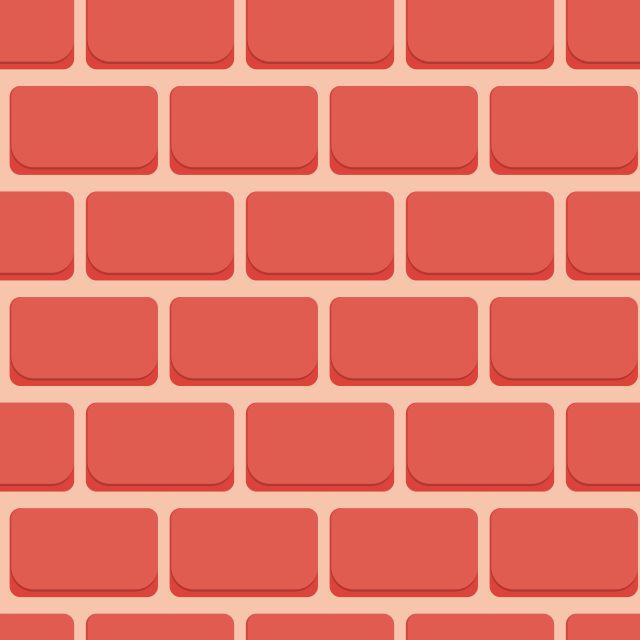
This pattern is drawn by a WebGL 2 fragment shader. Its source:

```glsl
#version 300 es
precision highp float;
// Staggered brick wall: flat rounded bricks on pale mortar, each a deep red
// base under a lighter face whose lower edge casts a thin, tapering shadow.
// Rows are folded into one cell, then rounded boxes are layered in it.

#define PITCH vec2(0.25, 0.16493)    // brick spacing across and up
#define BRICK vec2(0.2318, 0.1390)   // brick size
#define ORIGIN vec2(0.1309, 0.1365)  // centre of the first brick
#define STAGGER 0.1191               // shift of every other row
#define BASE_RADIUS 0.0170           // corners of the base, top of the face
#define FACE_RADIUS 0.0352           // lower corners of the face
#define FACE_INSET vec2(0.0026, 0.0120)   // base seen at left and below
#define SHADOW_SHIFT vec2(-0.0008, -0.0035)

uniform vec2 u_resolution;
out vec4 fragColor;

const vec3 MORTAR = vec3(0.969, 0.773, 0.675);
const vec3 BASE   = vec3(0.863, 0.263, 0.227);
const vec3 SHADOW = vec3(0.690, 0.220, 0.188);
const vec3 FACE   = vec3(0.882, 0.361, 0.314);

// Signed distance to a box with separate upper and lower corner radii
float roundedBox(vec2 p, vec2 halfSize, float upperRadius, float lowerRadius) {
    float radius = p.y > 0.0 ? upperRadius : lowerRadius;
    vec2 d = abs(p) - halfSize + radius;
    return length(max(d, 0.0)) + min(max(d.x, d.y), 0.0) - radius;
}

// Antialiased coverage of a shape, one pixel wide at its edge
float coverage(float dist, float pixel) {
    return clamp(0.5 - dist / pixel, 0.0, 1.0);
}

// Position relative to the centre of the nearest brick
vec2 brickCell(vec2 uv) {
    vec2 p = uv - ORIGIN;
    float row = floor(p.y / PITCH.y + 0.5);
    p.x -= STAGGER * mod(row, 2.0);
    return p - PITCH * floor(p / PITCH + 0.5);
}

float faceDistance(vec2 p) {
    vec2 halfSize = 0.5 * (BRICK - FACE_INSET);
    return roundedBox(p - 0.5 * FACE_INSET, halfSize, BASE_RADIUS, FACE_RADIUS);
}

void main() {
    vec2 uv = gl_FragCoord.xy / u_resolution;
    float pixel = 1.0 / min(u_resolution.x, u_resolution.y);
    vec2 p = brickCell(uv);

    float base = coverage(roundedBox(p, 0.5 * BRICK, BASE_RADIUS, BASE_RADIUS), pixel);
    float shadow = coverage(faceDistance(p - SHADOW_SHIFT), pixel);
    float face = coverage(faceDistance(p), pixel);

    // Shadow and face are painted on the base, which clips them
    vec3 brick = mix(BASE, SHADOW, shadow);
    brick = mix(brick, FACE, face);
    fragColor = vec4(mix(MORTAR, brick, base), 1.0);
}
```
